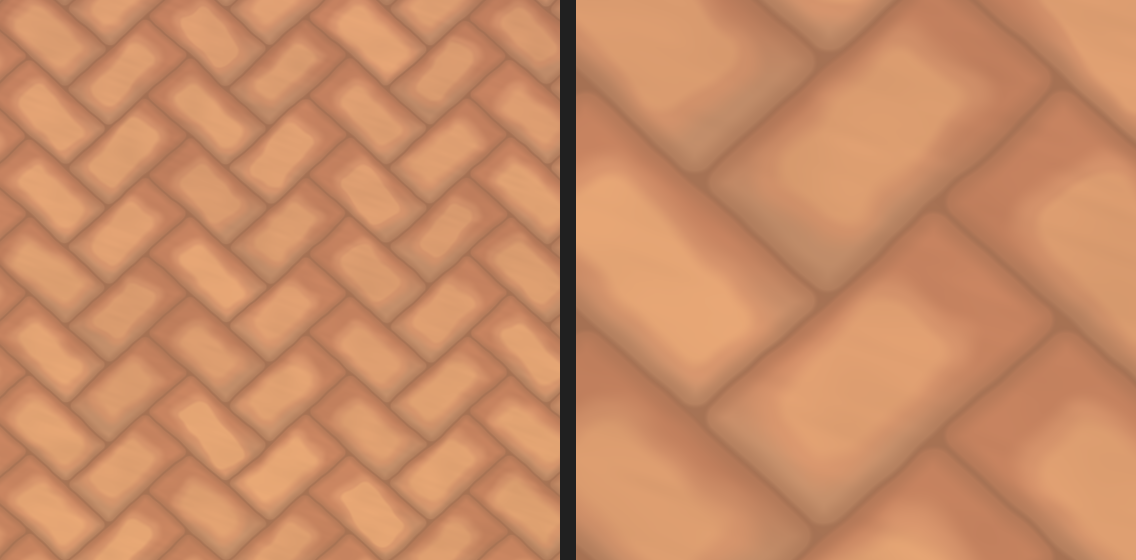
Left: the whole. Right: its middle third, enlarged.
Write a Shadertoy shader that draws this texture.

```glsl
// Herringbone paving of soft, hand-painted terracotta bricks.
// Two mirrored sets of slanted bricks interlock; each brick gets a rim,
// a skewed highlight patch, brush streaks and its own random variation.

const vec2 PERIOD = vec2(0.2865, 0.1413);      // repeat across and down
const vec2 FIRST_CENTER = vec2(0.371, 0.659);  // center of one falling brick
const float SLOPE = 0.9;                       // steepness of the long edges

const vec3 JOINT = vec3(0.640, 0.440, 0.325);
const vec3 RIM_RED = vec3(0.770, 0.510, 0.375);
const vec3 RIM_TAN = vec3(0.765, 0.560, 0.420);
const vec3 CLAY = vec3(0.835, 0.580, 0.425);
const vec3 GLOW = vec3(0.882, 0.640, 0.453);

struct Brick {
    vec2 local;   // offset from the center, canvas axes
    vec2 axes;    // position along and across the brick
    vec2 id;
    float lean;   // +1 rising, -1 falling
    float dist;   // signed distance to the outline
};

float hash(vec2 p) {
    vec3 q = fract(p.xyx * 0.1031);
    q += dot(q, q.yzx + 33.33);
    return fract((q.x + q.y) * q.z);
}

vec2 hash2(vec2 p) {
    return vec2(hash(p), hash(p + 47.3));
}

float noise(vec2 p) {
    vec2 i = floor(p), f = fract(p);
    f = f * f * (3.0 - 2.0 * f);
    return mix(mix(hash(i), hash(i + vec2(1, 0)), f.x),
               mix(hash(i + vec2(0, 1)), hash(i + vec2(1, 1)), f.x), f.y);
}

// Smooth displacement in -1..1
vec2 wobble(vec2 p) {
    return 2.0 * vec2(noise(p), noise(p + 61.7)) - 1.0;
}

float roundedBox(vec2 p, vec2 halfSize, float radius) {
    vec2 d = abs(p) - halfSize + radius;
    return length(max(d, 0.0)) + min(max(d.x, d.y), 0.0) - radius;
}

vec2 rotate(vec2 p, float angle) {
    float c = cos(angle), s = sin(angle);
    return vec2(c * p.x - s * p.y, s * p.x + c * p.y);
}

// Nearest brick of one set: the column comes first, then its slanted row
Brick findBrick(vec2 p, vec2 origin, float lean) {
    Brick b;
    vec2 q = p - origin;
    float slope = lean * SLOPE;
    float column = round(q.x / PERIOD.x);
    q.x -= column * PERIOD.x;
    float row = round((q.y - slope * q.x) / PERIOD.y);
    q.y -= row * PERIOD.y;

    float unit = inversesqrt(1.0 + SLOPE * SLOPE);
    b.local = q;
    b.axes = vec2(lean * (q.y + slope * q.x), q.y - slope * q.x) * unit;
    b.id = vec2(column, row) + vec2(20.0 + 31.0 * lean, 40.0);
    b.lean = lean;
    vec2 halfSize = 0.5 * vec2(SLOPE * PERIOD.x, PERIOD.y) * unit;
    b.dist = roundedBox(b.axes, halfSize - 0.0025, 0.010);
    return b;
}

vec3 paintBrick(Brick b, vec2 p) {
    vec2 r = hash2(b.id), s = hash2(b.id + 13.7);

    // Reddish upper rim fading into a dusty lower one
    vec3 color = mix(RIM_TAN, RIM_RED, smoothstep(-0.055, 0.015, b.local.y));

    // Broad body tone and smaller highlight, shifted to the lower end
    vec2 shift = vec2(-b.lean * mix(0.003, 0.014, r.x), b.lean * 0.003);
    vec2 q = b.axes - shift + 0.004 * wobble(p * 38.0 + 9.0);
    q = rotate(q, (r.y - 0.65) * 0.28 * b.lean);
    vec2 size = vec2(mix(0.052, 0.069, s.x), mix(0.025, 0.033, s.y));
    float body = roundedBox(q, size + vec2(0.014, 0.010), 0.022);
    float patchEdge = roundedBox(q, size, 0.016);
    float softness = mix(0.004, 0.012, r.y);
    color = mix(color, CLAY, 0.9 * (1.0 - smoothstep(-0.012, 0.006, body)));
    float glow = 1.0 - smoothstep(-softness, softness * 0.5, patchEdge);
    color = mix(color, GLOW, glow * mix(0.65, 1.0, s.x));

    // Faint brush streaks, blotches and brick-to-brick tone
    float streak = noise(rotate(p, 0.35) * vec2(22.0, 130.0)) - 0.5;
    float blotch = noise(p * 26.0) - 0.5;
    return color * (1.0 + 0.022 * streak + 0.035 * blotch + 0.035 * (r.x - 0.5));
}

void mainImage(out vec4 fragColor, in vec2 fragCoord) {
    vec2 p = fragCoord / iResolution.xy;
    vec2 warped = p + 0.0022 * wobble(p * 18.0) + 0.0008 * wobble(p * 65.0);

    Brick falling = findBrick(warped, FIRST_CENTER, -1.0);
    Brick rising = findBrick(warped, FIRST_CENTER + PERIOD * vec2(0.5, -0.5), 1.0);
    Brick brick = falling;
    if (rising.dist < falling.dist) brick = rising;
    vec3 color = paintBrick(brick, p);

    // Narrow joint with a soft shaded shoulder
    float shoulder = smoothstep(-0.013, 0.001, brick.dist);
    float joint = smoothstep(-0.004, 0.003, brick.dist);
    color = mix(color, JOINT, max(0.48 * shoulder, 0.9 * joint));

    // Slightly warmer light toward the bottom
    color *= mix(vec3(1.01, 1.01, 0.99), vec3(0.99, 0.98, 0.99), p.y);
    fragColor = vec4(color, 1.0);
}
```
